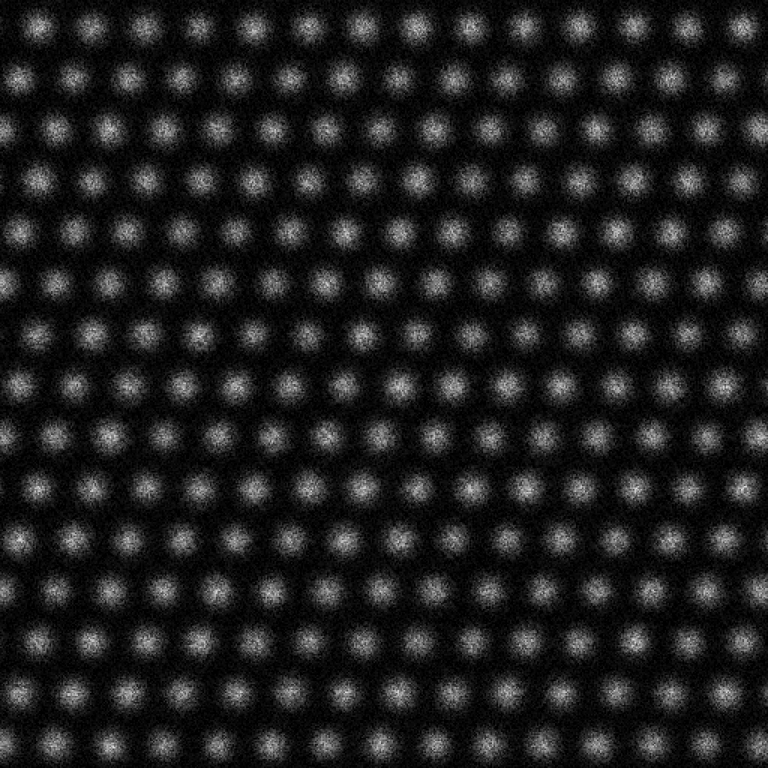
This pattern is drawn by a Shadertoy shader. Its source:

```glsl
// Rows of soft glowing spots on black, like a scanned crystal lattice.
// Each row is offset by a third of the pitch; spots are Gaussians with small
// differences, roughened by scan-line streaks and signal-dependent grain.

const vec2 PITCH = vec2(0.0706, 0.0667);        // spot spacing across and up
const vec2 FIRST_SPOT = vec2(0.0023, 0.0300);   // centre of the lowest left spot
const float ROW_SHIFT = 1.0 / 3.0;              // offset per row, in pitches
const float SPOT_SIGMA = 0.0122;
const float SPOT_PEAK = 0.52;
const float BACKGROUND = 0.019;
const float GRAIN_CELLS = 512.0;                // grains across the canvas
const float GRAIN_STRENGTH = 0.19;

float hash(vec2 p) {
    return fract(sin(dot(p, vec2(12.9898, 78.233))) * 43758.5453);
}

// Bell-shaped random value with zero mean and unit deviation
float bell(vec2 p) {
    return (hash(p) + hash(p + vec2(37.3, 11.7)) - 1.0) * 2.45;
}

// Smoothly joined random values, one per lattice point
float grain(vec2 p) {
    vec2 cell = floor(p);
    vec2 f = smoothstep(0.0, 1.0, p - cell);
    float low = mix(bell(cell), bell(cell + vec2(1.0, 0.0)), f.x);
    float high = mix(bell(cell + vec2(0.0, 1.0)), bell(cell + vec2(1.0)), f.x);
    return mix(low, high, f.y);
}

// One Gaussian spot with its own position, width and brightness
float spot(vec2 p, vec2 id) {
    vec2 jitter = vec2(hash(id + 3.1), hash(id + 7.7)) - 0.5;
    vec2 d = p - jitter * 0.0025;
    float sigma = SPOT_SIGMA * mix(0.95, 1.05, hash(id + 13.3));
    float peak = SPOT_PEAK * mix(0.88, 1.12, hash(id + 19.9));
    return peak * exp(-dot(d, d) / (2.0 * sigma * sigma));
}

// Sum of the spots around a point of the sheared lattice
float spotLattice(vec2 p) {
    vec2 q = (p - FIRST_SPOT) / PITCH;
    float nearestRow = floor(q.y + 0.5);
    float light = 0.0;
    for (int j = -1; j <= 1; j++) {
        float row = nearestRow + float(j);
        float nearestColumn = floor(q.x - row * ROW_SHIFT + 0.5);
        for (int i = -1; i <= 1; i++) {
            float column = nearestColumn + float(i);
            vec2 centre = vec2(column + row * ROW_SHIFT, row);
            light += spot((q - centre) * PITCH, vec2(column, row));
        }
    }
    return light;
}

void mainImage(out vec4 fragColor, in vec2 fragCoord) {
    vec2 uv = fragCoord / iResolution.y;
    vec2 grainPoint = uv * GRAIN_CELLS - 0.5;

    // Scan lines waver sideways and in brightness
    float waver = grain(vec2(5.0, grainPoint.y));
    float streak = grain(vec2(91.0, grainPoint.y));
    float light = spotLattice(uv + vec2(waver * 0.0007, 0.0));
    light = BACKGROUND + light * (1.0 + 0.05 * streak);

    // Grain grows with the square root of the light
    light += GRAIN_STRENGTH * sqrt(light) * grain(grainPoint);

    fragColor = vec4(vec3(clamp(light, 0.0, 1.0)), 1.0);
}
```
